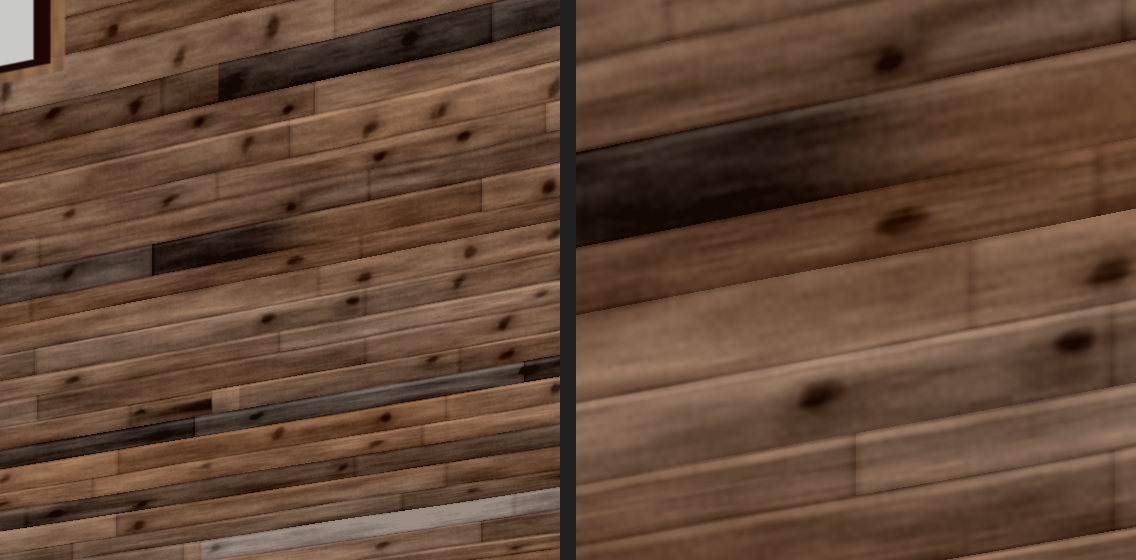
Left, the full canvas; right, a detail of the centre.
This texture is drawn by a WebGL 1 fragment shader. Its source:

```glsl
precision highp float;
// Weathered timber cladding seen at an angle: boards fan gently across the wall
// and narrow downward. Each board gets its own planks, grain, knots and bright
// lip; a framed window corner sits at the upper left.
uniform vec2 u_resolution;

float hash(vec2 p) {
  return fract(sin(dot(p, vec2(127.1, 311.7))) * 4375.85);
}

float noise(vec2 p) {
  vec2 i = floor(p), f = fract(p);
  f = f * f * (3.0 - 2.0 * f);
  return mix(mix(hash(i), hash(i + vec2(1.0, 0.0)), f.x),
             mix(hash(i + vec2(0.0, 1.0)), hash(i + 1.0), f.x), f.y);
}

// 1 on the chosen board, 0 elsewhere
float onBoard(float id, float n) {
  return 1.0 - step(0.5, abs(id - n));
}

// Dark knot with a soft halo, at most one per cell along a board
float knot(float x, float f, float id) {
  float u = x * 6.0 + hash(vec2(id, 4.0)) * 5.0;
  vec2 cell = vec2(floor(u), id);
  vec2 center = vec2(0.3 + 0.4 * hash(cell + 3.1), 0.35 + 0.35 * hash(cell + 7.7));
  vec2 q = (vec2(fract(u), f) - center) / vec2(0.13, 0.27);
  q.y += 0.35 * q.x;
  float r = length(q) + 0.5 * (noise(vec2(u * 14.0, f * 5.0 + id * 9.0)) - 0.5);
  float core = 1.0 - smoothstep(0.1, 0.85, r);
  float halo = 1.0 - smoothstep(0.3, 1.9, r);
  return step(0.62, hash(cell + 1.3)) * (0.75 * core + 0.3 * halo);
}

vec3 cladding(vec2 p, float px) {
  // Fan coordinate: height of the board line where it meets the left side
  float s = (p.y + 0.25 * p.x) / (1.0 + 0.1 * p.x);
  float b = s * (11.0 + 9.0 * s) + 0.4;
  float aa = px * (11.0 + 18.0 * s);
  b += 0.08 * sin(4.0 * b) + 0.07 * (noise(vec2(p.x * 5.0, b * 0.7)) - 0.5);
  float id = floor(b), f = fract(b);
  float seed = hash(vec2(id, 2.0));

  // Planks butted end to end
  float u = p.x * 1.7 + seed * 7.0;
  float plank = hash(vec2(floor(u), id + 20.0));
  float joint = 1.0 - smoothstep(0.0, 0.006 + px, min(fract(u), 1.0 - fract(u)) / 1.7);

  // Grain runs along the boards, from broad streaks to fine fibres
  float streak = noise(vec2(p.x * 7.0 + seed * 40.0, b * 3.2));
  float blotch = noise(vec2(p.x * 17.0 + seed * 30.0, b * 4.0 + 9.0));
  float fibre = noise(vec2(p.x * 38.0, b * 13.0));
  float speck = noise(p * 230.0);
  float tone = 0.52 + 0.65 * (plank - 0.5) + 0.65 * (streak - 0.5)
             + 0.4 * (blotch - 0.5) + 0.3 * (fibre - 0.5) + 0.14 * (speck - 0.5);

  // Darker, greyer and paler boards
  float dark = onBoard(id, 3.0) * mix(0.35, 1.0, smoothstep(0.39 - px, 0.39 + px, p.x))
             + onBoard(id, 8.0) * (1.0 - smoothstep(0.42, 0.6, p.x))
             + onBoard(id, 15.0) * 1.1 + onBoard(id, 18.0) * 0.65;
  float pale = onBoard(id, 21.0) * smoothstep(0.36 - px, 0.36 + px, p.x);
  tone += 0.3 * pale - 0.65 * dark;
  tone -= 0.22 * joint + knot(p.x, f, id);

  // Shadow under the board above, then a worn bright lip
  float wear = 0.35 + 0.65 * noise(vec2(p.x * 4.0, id * 3.7));
  float lip = smoothstep(0.0, 0.05 + aa, f) * (1.0 - smoothstep(0.1, 0.19 + aa, f));
  float lipGain = mix(0.2, 0.75, hash(vec2(id, 8.0))) + 0.35 * onBoard(id, 15.0);
  lipGain *= 1.0 - onBoard(id, 10.0);
  float seam = 1.0 - smoothstep(0.0, 0.06 + aa, min(f, 1.0 - f));
  tone += lip * lipGain * wear;
  tone -= 0.3 * smoothstep(0.65, 1.0, f) * wear + 0.22 * seam;

  // Split sliver and short patch beside it
  float split = smoothstep(0.22, 0.36, p.x) * (1.0 - smoothstep(0.376, 0.376 + 2.0 * px, p.x));
  float patchEnd = smoothstep(0.378, 0.381, p.x) * (1.0 - smoothstep(0.425, 0.43, p.x));
  tone += onBoard(id, 14.0) * (0.4 * patchEnd
        - 1.0 * split * smoothstep(0.3, 0.55, f) * (1.0 - smoothstep(0.75, 0.95, f)));

  // Brown ramp, with reddish drift and weathered grey
  vec3 wood = vec3(0.31, 0.20, 0.13) + clamp(tone, -0.75, 1.35) * vec3(0.27, 0.24, 0.21);
  wood += vec3(0.025, 0.0, -0.02) * (2.0 * noise(vec2(p.x * 3.0, b * 0.8 + 5.0)) - 0.7);
  float grey = clamp(0.45 * dark + 0.45 * pale + 0.2 * seed, 0.0, 0.6);
  return mix(wood, vec3(dot(wood, vec3(0.35, 0.5, 0.15))), grey);
}

// Signed distance to the window corner, right side at size.x, sill at size.y
float corner(vec2 p, vec2 size) {
  return max(p.x - size.x, p.y + 0.2 * p.x - size.y);
}

void main() {
  vec2 p = gl_FragCoord.xy / u_resolution;
  p.y = 1.0 - p.y;
  float px = 1.0 / min(u_resolution.x, u_resolution.y);
  vec3 color = cladding(p, px);

  // Window: timber trim, dark frame, pale glass
  float soft = 0.001 + px;
  float trim = corner(p, vec2(0.116, 0.149));
  float frame = corner(p, vec2(0.090, 0.131));
  float glass = corner(p, vec2(0.060, 0.118));
  float trimGrain = noise(vec2(p.x * 110.0, p.y * 25.0));
  vec3 trimColor = mix(vec3(0.45, 0.31, 0.20), vec3(0.62, 0.46, 0.33), trimGrain);
  color = mix(color, trimColor, 0.85 * (1.0 - smoothstep(-soft, soft, trim)));
  color = mix(color, vec3(0.10, 0.03, 0.02), 1.0 - smoothstep(-soft, soft, frame));
  color = mix(color, vec3(0.79, 0.79, 0.78), 1.0 - smoothstep(-soft, soft, glass));
  gl_FragColor = vec4(color, 1.0);
}
```
